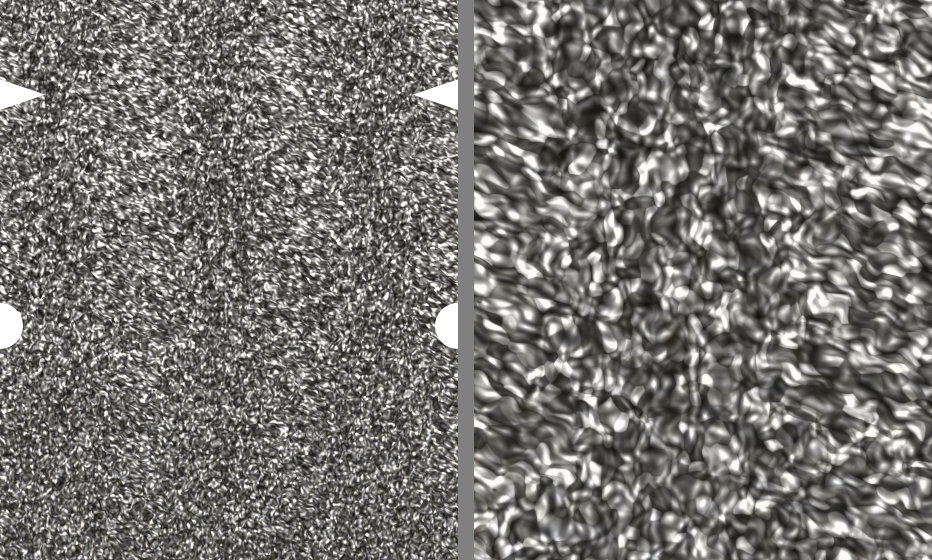
Left, the full canvas; right, a detail of the centre.
Give the GLSL for this texture, as a WebGL 1 fragment shader.

```glsl
precision highp float;
// Glossy grey crushed-pile fabric with banded nap and white notches in both sides.
uniform vec2 u_resolution;

float hash(vec2 p) {
  vec3 q = fract(vec3(p.xyx) * 0.1031);
  q += dot(q, q.yzx + 33.33);
  return fract((q.x + q.y) * q.z);
}

// Dot product of a random unit gradient with the offset from its corner
float corner(vec2 cell, vec2 offset) {
  float angle = 6.2832 * hash(cell + 7.0);
  return dot(vec2(cos(angle), sin(angle)), offset);
}

// Gradient noise, scaled to roughly unit deviation
float noise(vec2 p) {
  vec2 i = floor(p), f = p - i;
  vec2 s = f * f * f * (f * (f * 6.0 - 15.0) + 10.0);
  vec2 e = vec2(1.0, 0.0);
  float low = mix(corner(i, f), corner(i + e, f - e), s.x);
  float high = mix(corner(i + e.yx, f - e.yx), corner(i + 1.0, f - 1.0), s.x);
  return 4.5 * mix(low, high, s.y);
}

// Shiny flakes: softly joined cells of random tone, dark gaps, fine glints
float flakes(vec2 p) {
  vec2 cell = floor(p), f = p - cell;
  float total = 0.0, tone = 0.0;
  for (int j = -1; j <= 1; j++) {
    for (int i = -1; i <= 1; i++) {
      vec2 o = vec2(float(i), float(j));
      vec2 jitter = vec2(hash(cell + o + 19.0), hash(cell + o + 83.0));
      vec2 d = o + jitter - f;
      float weight = exp(-18.0 * dot(d, d));
      total += weight;
      tone += weight * hash(cell + o + 131.0);
    }
  }
  tone /= total + 1e-6;
  float distance = sqrt(max(0.0, -log(total + 1e-6) / 18.0));
  return 2.5 * (tone - 0.5) + 2.2 * (0.41 - distance) + 0.5 * noise(p * 1.2 + 40.0);
}

vec3 fabric(vec2 p, float width) {
  // Vertical bands where the nap lies over and catches the light
  float wobble = 0.022 * noise(p * vec2(5.0, 9.0) + 3.0);
  float wave = cos(6.2832 * (p.x / width + wobble - 0.3) / 0.35);
  float height = smoothstep(0.0, 0.7, p.y);
  float patches = 0.4 * noise(p * 26.0 + 70.0);
  float lying = smoothstep(-0.5, 0.6, wave + patches + height - 0.95);

  // Upright grains and slanted streaks, mixed at constant contrast
  vec2 q = p + 0.0012 * vec2(noise(p * 62.0 + 11.0), noise(p * 62.0 + 57.0));
  vec2 slanted = mat2(0.906, 0.423, -0.423, 0.906) * q;
  float upright = flakes(q * vec2(172.0, 138.0) + 200.0);
  float streaks = flakes(slanted * vec2(98.0, 195.0) + 300.0);
  float relief = upright * sqrt(1.0 - lying) + streaks * sqrt(lying);

  // Clumps of pile, broad patches and the light falling from above
  relief += mix(0.14, 0.4, height) * noise(p * vec2(60.0, 72.0) + 90.0);
  relief += 0.06 * noise(p * 9.0 + 25.0);
  relief += 0.17 * wave * height + mix(-0.22, 0.1, p.y);

  float light = min(0.425 * exp(0.49 * relief), 0.98);
  float warmth = 0.012 + 0.009 * noise(p * 70.0 + 150.0) * (1.0 - 0.5 * height);
  return light + warmth * vec3(0.5, 0.15, -1.0);
}

void main() {
  float pixel = 1.0 / u_resolution.y;
  float width = u_resolution.x * pixel;
  vec2 p = gl_FragCoord.xy * pixel;

  // Four samples per pixel soften the flake edges
  vec3 color = vec3(0.0);
  for (int j = 0; j < 2; j++) {
    for (int i = 0; i < 2; i++) {
      vec2 shift = (vec2(float(i), float(j)) - 0.5) * 0.5 * pixel;
      color += 0.25 * fabric(p + shift, width);
    }
  }

  // White triangles and half discs cut from the left and right edges
  float inset = min(p.x, width - p.x);
  float triangle = 0.947 * (abs(p.y - 0.831) - 0.338 * (0.081 - inset));
  float disc = length(vec2(inset, p.y - 0.418)) - 0.041;
  float cut = 1.0 - smoothstep(-0.6 * pixel, 0.6 * pixel, min(triangle, disc));
  gl_FragColor = vec4(mix(clamp(color, 0.0, 1.0), vec3(1.0), cut), 1.0);
}
```
